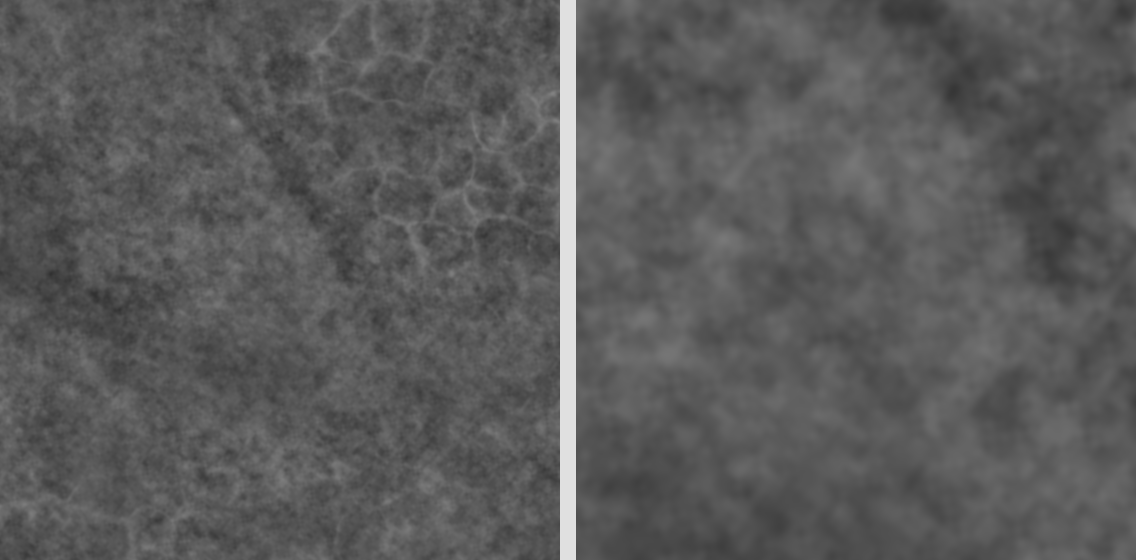
Left: the whole. Right: its middle third, enlarged.
This texture is drawn by a WebGL 2 fragment shader. Its source:

```glsl
#version 300 es
precision highp float;
// Dull grey weathered stone with a diagonal crease, soft folds and pale veins.

uniform vec2 u_resolution;
out vec4 fragColor;

float hash(vec2 p) {
    vec3 q = fract(p.xyx * vec3(0.1031, 0.1030, 0.0973));
    q += dot(q, q.yzx + 33.33);
    return fract((q.x + q.y) * q.z);
}

vec2 hash2(vec2 p) {
    return vec2(hash(p), hash(p + 57.3));
}

float noise(vec2 p) {
    vec2 cell = floor(p), f = fract(p);
    f = f * f * (3.0 - 2.0 * f);
    return mix(mix(hash(cell), hash(cell + vec2(1, 0)), f.x),
               mix(hash(cell + vec2(0, 1)), hash(cell + vec2(1, 1)), f.x), f.y);
}

// Layered noise centred on zero
float fbm(vec2 p, int octaves) {
    float sum = 0.0, amp = 0.5;
    for (int i = 0; i < octaves; i++) {
        sum += amp * (noise(p) - 0.5);
        p = mat2(1.6, 1.2, -1.2, 1.6) * p + 17.7;
        amp *= 0.7;
    }
    return sum;
}

// Distance to the nearest border between scattered cells
float cellBorder(vec2 p) {
    vec2 cell = floor(p), f = fract(p);
    float first = 8.0, second = 8.0;
    for (int y = -1; y <= 1; y++) {
        for (int x = -1; x <= 1; x++) {
            vec2 o = vec2(x, y);
            float d = length(o + 0.1 + 0.8 * hash2(cell + o) - f);
            second = min(second, max(first, d));
            first = min(first, d);
        }
    }
    return second - first;
}

float bump(float d, float width) {
    return exp(-d * d / (width * width));
}

void main() {
    vec2 uv = gl_FragCoord.xy / u_resolution;
    vec2 warp = vec2(fbm(uv * 9.0, 3), fbm(uv * 9.0 + 40.0, 3));
    vec2 p = uv + 0.03 * warp;

    // Clouds drawn out along the falling diagonal
    vec2 along = vec2(dot(uv, vec2(0.8, -0.6)), dot(uv, vec2(0.6, 0.8)));
    float shade = 0.346;
    shade += 0.08 * fbm(along * vec2(5.0, 9.0) + 3.0, 2);
    shade += 0.11 * fbm(p * 18.0 + 11.0, 2);

    // Fine grain, rougher in some places than in others
    float rough = 0.75 + 0.5 * noise(uv * 6.0 + 9.0);
    shade += 0.15 * rough * fbm(along * vec2(38.0, 48.0) + 23.0, 2);
    shade += 0.13 * rough * fbm(uv * 88.0 + 61.0, 2);

    // Crease: crisp on its left, fading slowly to the right
    float t = p.y - 0.64;
    float side = 0.82 * (p.x - (0.54 - 0.64 * t - 0.47 * t * t));
    float reach = smoothstep(0.32, 0.46, uv.y) * smoothstep(0.95, 0.78, uv.y);
    float groove = side < 0.0 ? bump(side, 0.009) : bump(side, 0.038);
    shade -= 0.052 * reach * groove;
    shade += 0.022 * reach * bump(side + 0.045, 0.035);

    // Broad dark fold with a pale ridge under it
    float fold = 0.92 * (p.y - 0.53 + 0.43 * p.x);
    float foldFade = smoothstep(0.72, 0.55, uv.x);
    shade -= 0.042 * foldFade * bump(fold, 0.055);
    shade += 0.028 * bump(fold + 0.13, 0.045) * bump(uv.x - 0.45, 0.25);

    // Pale swell between crease and fold, dim patch at the left
    shade += 0.026 * bump(along.x + 0.03, 0.26) * bump(along.y - 0.64, 0.10);
    shade -= 0.022 * bump(length(uv - vec2(0.09, 0.63)), 0.15);

    // Broken veins, strongest at the upper right and along the bottom
    float upper = smoothstep(0.02, 0.12, side) * smoothstep(0.33, 0.50, uv.y);
    float lower = 0.7 * smoothstep(0.22, 0.08, uv.y) * smoothstep(0.85, 0.65, uv.x);
    float border = cellBorder((uv + 0.06 * warp) * 12.0 + 5.0);
    float broken = smoothstep(0.22, 0.60, noise(uv * 8.0 + 31.0));
    float vein = bump(border, 0.13) + 0.4 * bump(border, 0.32);
    shade += (upper + lower) * (0.060 * vein * broken - 0.020);

    fragColor = vec4(vec3(clamp(shade, 0.0, 1.0)), 1.0);
}
```
